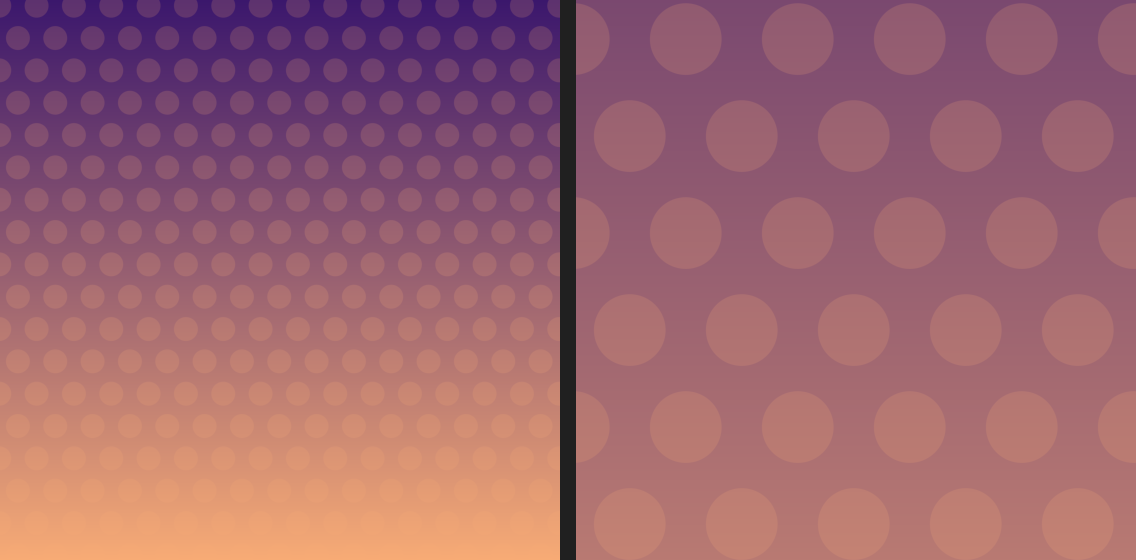
Left, the full canvas; right, a detail of the centre.
Write a three.js fragment shader that draws this pattern.

```glsl
// Staggered translucent dots over a vertical dusk gradient, violet down to apricot.
varying vec2 vUv;

const float COLUMNS = 15.0;
const float ROW_HEIGHT = 0.866; // triangular packing, in column widths

// Signed distance to the nearest dot edge, in column widths.
float dotDistance(vec2 p) {
  float y = (p.y - 0.125) / ROW_HEIGHT;
  float row = floor(y + 0.5);
  float x = fract(p.x + 0.02 - 0.5 * mod(row, 2.0)) - 0.5;
  return length(vec2(x, (y - row) * ROW_HEIGHT)) - 0.32;
}

void main() {
  vec3 apricot = vec3(0.97, 0.67, 0.46);
  vec3 violet = vec3(0.23, 0.09, 0.425);

  // Background
  vec3 color = mix(apricot, violet, vUv.y);

  // Dots, fading into the apricot end
  vec2 p = vUv * COLUMNS;
  float edge = 0.75 * fwidth(p.y);
  float coverage = 1.0 - smoothstep(-edge, edge, dotDistance(p));
  color = mix(color, apricot, 0.18 * coverage);

  gl_FragColor = vec4(color, 1.0);
}
```
